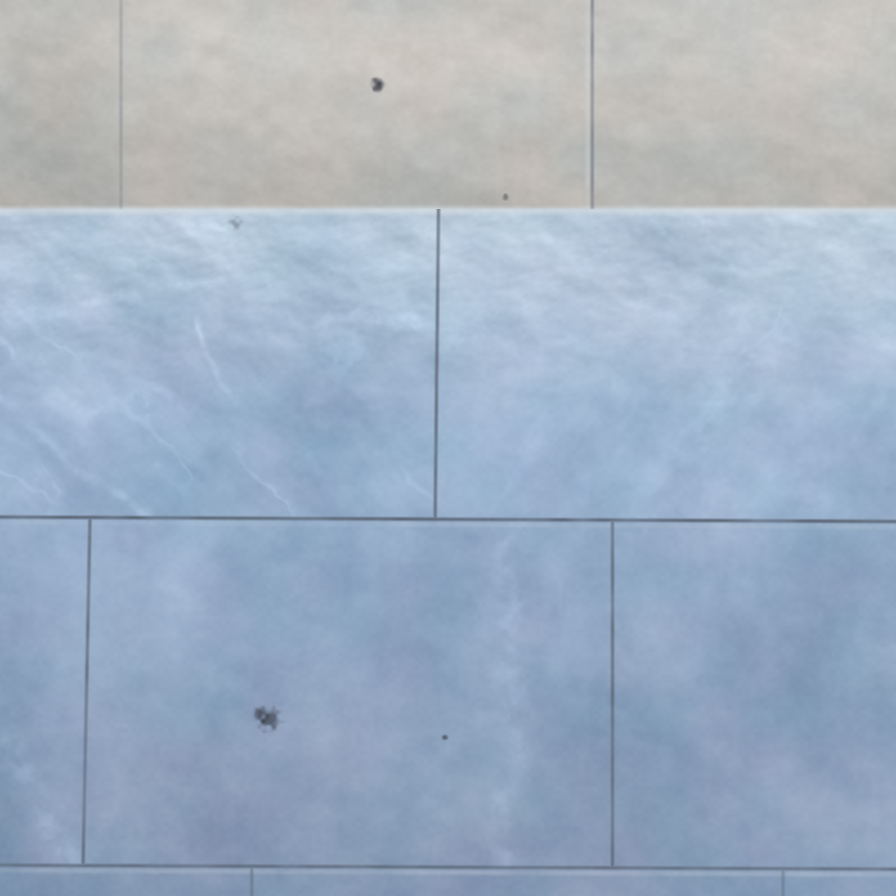
This texture is drawn by a three.js fragment shader. Its source:

```glsl
// Blue-grey stone paving slabs with staggered joints below a beige slab course
varying vec2 vUv;

#define EDGE_Y 0.767
#define JOINT_W 0.0037
#define GRAIN 0.016
#define MOTTLE 0.13
#define VEIN 0.045
#define BEIGE vec3(0.715, 0.710, 0.695)
#define BLUE_HIGH vec3(0.735, 0.800, 0.865)
#define BLUE_MID vec3(0.590, 0.685, 0.795)
#define BLUE_LOW vec3(0.530, 0.605, 0.710)
#define JOINT_COL vec3(0.35, 0.39, 0.45)
#define PALE vec3(0.83, 0.86, 0.88)

float hash(vec2 p) {
  return fract(sin(dot(p, vec2(127.1, 311.7))) * 43758.5453);
}

float noise(vec2 p) {
  vec2 i = floor(p), f = fract(p);
  f = f * f * (3.0 - 2.0 * f);
  return mix(mix(hash(i), hash(i + vec2(1.0, 0.0)), f.x),
             mix(hash(i + vec2(0.0, 1.0)), hash(i + 1.0), f.x), f.y);
}

float fbm(vec2 p) {
  float sum = 0.0, amp = 0.5;
  for (int i = 0; i < 5; i++) {
    sum += amp * noise(p);
    p = mat2(1.6, 1.2, -1.2, 1.6) * p + 7.3;
    amp *= 0.5;
  }
  return sum;
}

// Soft line around distance zero
float line(float d, float w) {
  return 1.0 - smoothstep(0.0, w, abs(d));
}

// Wavering, broken mineral vein from a to b
float vein(vec2 p, vec2 a, vec2 b, float w) {
  p += 0.03 * (vec2(fbm(p * 17.0), fbm(p * 17.0 + 31.0)) - 0.48);
  vec2 ab = b - a;
  float d = length(p - a - ab * clamp(dot(p - a, ab) / dot(ab, ab), 0.0, 1.0)) / w;
  return exp(-d * d) * smoothstep(0.2, 0.8, fbm(p * 45.0)) * 1.6;
}

vec2 along(vec2 p, vec2 dir) {
  return vec2(dot(p, dir), dot(p, vec2(-dir.y, dir.x)));
}

// Noise stretched along a direction
float streaks(vec2 p, vec2 dir, vec2 scale) {
  return fbm(along(p, dir) * scale) - 0.48;
}

// Sparse hairline scratches along a direction
float scratches(vec2 p, vec2 dir) {
  float n = noise(along(p, dir) * vec2(7.0, 28.0) + fbm(p * 25.0));
  return line(n - 0.5, 0.10) * smoothstep(0.48, 0.7, fbm(p * 13.0 + 5.0));
}

// Ragged soft dark mark
float spot(vec2 p, vec2 c, float r) {
  float d = length(p - c) + r * 0.9 * (noise(p * 170.0) - 0.5);
  return 1.0 - smoothstep(r * 0.1, r * 1.2, d);
}

void main() {
  vec2 p = vUv;
  float midY = 0.4230 - 0.0050 * p.x;
  float lowY = 0.0345 - 0.0045 * p.x;
  float top = smoothstep(-0.002, 0.002, p.y - EDGE_Y);
  float upper = step(midY, p.y) * step(p.y, EDGE_Y);
  float middle = step(lowY, p.y) * step(p.y, midY);
  float bottom = step(p.y, lowY);

  // Base gradients
  vec3 blue = mix(BLUE_LOW, BLUE_MID, smoothstep(0.02, 0.50, p.y));
  blue = mix(blue, BLUE_HIGH, smoothstep(0.48, 0.78, p.y) * (0.75 + 0.25 * p.x));
  blue += 0.04 * smoothstep(0.6, 1.0, p.x) * (1.0 - smoothstep(0.0, 0.3, p.y));
  vec3 beige = BEIGE + 0.065 * smoothstep(0.78, 0.96, p.y);
  beige -= 0.03 * smoothstep(0.25, 0.0, p.x);

  // Cloudy mottling, with rippled relief under the bright edge
  float cloud = fbm(p * 11.0) - 0.48;
  float fine = fbm(p * vec2(42.0, 55.0)) - 0.48;
  blue += MOTTLE * (cloud + 0.45 * fine) * vec3(1.0, 0.86, 0.7);
  blue += vec3(0.03, 0.0, 0.008) * (noise(p * 20.0 + 4.0) - 0.5);
  vec2 ripple = vec2(20.0, 36.0);
  float relief = fbm(p * ripple) - fbm((p + vec2(0.004, 0.006)) * ripple);
  blue += 0.20 * relief * smoothstep(0.45, 0.75, p.y);
  beige += MOTTLE * (0.55 * streaks(p, vec2(0.97, -0.24), vec2(6.0, 25.0)) + 0.55 * fine);
  beige += vec3(0.035, 0.0, -0.015) * (noise(p * 17.0) - 0.5);

  // Slanted mineral streaks, differing by slab
  float leftSlab = upper * step(p.x, 0.487);
  float rightSlab = upper - leftSlab;
  vec2 fall = vec2(0.74, -0.67), rise = vec2(0.55, 0.83);
  blue += leftSlab * (0.09 * streaks(p, fall, vec2(9.0, 34.0)) + 0.04 * scratches(p, fall));
  blue += rightSlab * (0.09 * streaks(p, rise, vec2(5.0, 19.0)) + 0.015 * scratches(p, rise));
  blue += 0.07 * middle * streaks(p, vec2(0.08, 1.0), vec2(6.0, 18.0));
  float v = leftSlab * (vein(p, vec2(0.0, 0.55), vec2(0.16, 0.42), 0.007)
    + vein(p, vec2(0.22, 0.64), vec2(0.26, 0.55), 0.004)
    + 0.7 * vein(p, vec2(0.0, 0.645), vec2(0.25, 0.69), 0.008));
  v += 0.7 * rightSlab * (vein(p, vec2(0.86, 0.63), vec2(0.72, 0.43), 0.028)
    + 0.7 * vein(p, vec2(0.68, 0.58), vec2(0.56, 0.46), 0.02));
  v += middle * (vein(p, vec2(0.575, 0.41), vec2(0.562, 0.04), 0.016)
    + vein(p, vec2(0.0, 0.18), vec2(0.08, 0.04), 0.018));
  vec3 col = mix(blue + VEIN * v, beige, top);

  // Bright nosing and pale rims beside the joints, unevenly worn
  float wear = 0.4 + 1.1 * noise(p * 22.0);
  col = mix(col, PALE, (0.4 + 0.3 * wear) * line(p.y - EDGE_Y + 0.002, 0.008));
  col = mix(col, PALE, 0.15 * wear * line(p.y - midY + 0.006, 0.005));
  col = mix(col, PALE, 0.22 * wear * line(p.y - lowY + 0.006, 0.005));
  col = mix(col, PALE, 0.28 * wear * top * line(p.x - 0.656, 0.005));

  // Joints, slightly tilted, with uneven depth
  float joint = max(0.95 * line(p.y - midY, JOINT_W), 0.75 * line(p.y - lowY, JOINT_W));
  float upright = 0.85 * upper * line(p.x - 0.481 - 0.011 * p.y, JOINT_W);
  upright += 0.75 * middle * (line(p.x - 0.092 - 0.02 * p.y, JOINT_W) + line(p.x - 0.6836, JOINT_W));
  upright += 0.45 * bottom * (line(p.x - 0.281, JOINT_W) + line(p.x - 0.874, JOINT_W));
  upright += top * (0.28 * line(p.x - 0.135, JOINT_W) + 0.55 * line(p.x - 0.661, JOINT_W));
  col = mix(col, JOINT_COL, max(joint, upright) * (0.65 + 0.4 * noise(p * 40.0)));

  // Stains
  float stain = spot(p, vec2(0.423, 0.906), 0.009) + 0.7 * spot(p, vec2(0.301, 0.197), 0.012);
  stain += 0.6 * spot(p, vec2(0.289, 0.203), 0.009) + 0.7 * spot(p, vec2(0.496, 0.177), 0.004);
  stain += 0.35 * spot(p, vec2(0.263, 0.75), 0.007) + 0.5 * spot(p, vec2(0.564, 0.781), 0.004);
  col = mix(col, vec3(0.20, 0.21, 0.25), 0.85 * min(stain, 1.0));

  col += GRAIN * (noise(p * 200.0) - 0.5);
  gl_FragColor = vec4(clamp(col, 0.0, 1.0), 1.0);
}
```
